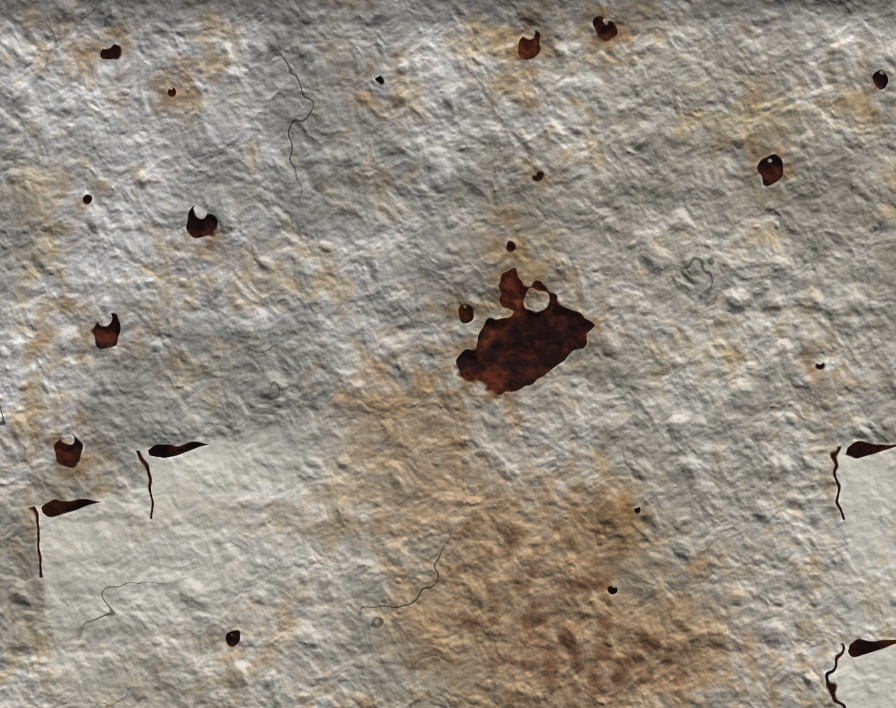
Write a WebGL 2 fragment shader that draws this texture.

```glsl
#version 300 es
precision highp float;
// Weathered, crusted grey paint with tan stains, rust holes and lifted flakes.
uniform vec2 u_resolution;
out vec4 fragColor;

vec2 hash2(vec2 c) {
  vec3 q = fract(c.xyx * vec3(0.1031, 0.1030, 0.0973));
  q += dot(q, q.yzx + 33.33);
  return fract((q.xx + q.yz) * q.zy);
}

float corner(vec2 cell, vec2 f, vec2 o) {
  return dot(hash2(cell + o + 50.0) * 2.0 - 1.0, f - o);
}

float noise(vec2 p) {
  vec2 c = floor(p), f = fract(p), s = f * f * (3.0 - 2.0 * f);
  return mix(mix(corner(c, f, vec2(0, 0)), corner(c, f, vec2(1, 0)), s.x),
             mix(corner(c, f, vec2(0, 1)), corner(c, f, vec2(1, 1)), s.x), s.y);
}

float fbm(vec2 p) {
  float sum = 0.0, amp = 0.6;
  for (int i = 0; i < 4; i++, amp *= 0.55) {
    sum += amp * noise(p);
    p = mat2(1.6, 1.2, -1.2, 1.6) * p + 7.3;
  }
  return sum;
}

// Round domes of random size in some of the cells.
float blisters(vec2 p, float scale) {
  vec2 c = floor(p * scale), f = fract(p * scale);
  float top = 0.0;
  for (int k = 0; k < 9; k++) {
    vec2 o = vec2(k % 3, k / 3) - 1.0, h = hash2(c + o + scale);
    float r = 0.42 * smoothstep(0.35, 1.1, h.x) + 0.01;
    top = max(top, r * smoothstep(r, 0.2 * r, length(o + 0.2 + 0.6 * h.yx - f)));
  }
  return top * 0.42 / scale;
}

float relief(vec2 p) {
  vec2 w = p + 0.012 * vec2(noise(p * 21.0), noise(p * 21.0 + 40.0));
  float h = 0.016 * noise(w * 12.0) + 0.011 * noise(w * 29.0 + 4.0) - 0.006 * abs(noise(w * 44.0 + 8.0));
  h += 0.0052 * noise(w * 70.0 + 9.0) + 0.0028 * noise(w * 135.0) + 0.0009 * noise(p * 230.0);
  return h + blisters(w, 17.0) + 0.8 * blisters(w + 3.7, 36.0);
}

// Distance to scattered small pits with a notch in the top.
float pits(vec2 p) {
  float d = 1.0;
  for (int k = 0; k < 9; k++) {
    vec2 cell = floor(p * 5.0) + vec2(k % 3, k / 3) - 1.0, h = hash2(cell + 17.0);
    vec2 q = p - (cell + 0.15 + 0.7 * hash2(cell + 71.0)) / 5.0;
    float r = 0.004 + 0.021 * h.x * h.x;
    float gap = max(length(q * vec2(1.0, 0.9)) - r, 0.5 * r - length(q - r * vec2(-0.1, 1.0)));
    d = min(d, h.y < 0.6 ? gap : 1.0);
  }
  return d;
}

// Distance to the large torn hole with an island of paint left in it.
float tear(vec2 p) {
  vec2 q = mat2(0.88, -0.47, 0.47, 0.88) * (p - vec2(0.742, 0.512)), s = p - vec2(0.785, 0.54);
  float island = length(p - vec2(0.757, 0.572));
  float d = min((length(q / vec2(0.092, 0.052)) - 1.0) * 0.055, island - 0.029);
  d = min(d, max(abs(s.y) - 0.032 * (1.0 - s.x / 0.06), -s.x));
  d = min(d, length((p - vec2(0.722, 0.585)) * vec2(1.3, 0.8)) - 0.022);
  return min(max(d, 0.018 - island), length(p - vec2(0.72, 0.65)) - 0.012);
}

float holes(vec2 p) {
  float ragged = 0.018 * noise(p * 24.0) + 0.011 * noise(p * 60.0);
  return min(tear(p) + ragged, pits(p) + 0.8 * ragged);
}

// x: distance to the dark gaps of lifted flakes, y: smooth sheet below them.
vec2 flakes(vec2 p) {
  vec2 result = vec2(1.0, 0.0);
  float wobble = 0.022 * noise(p * 17.0) + 0.012 * noise(p * 50.0);
  for (int i = 0; i < 4; i++) {
    float row = float(i % 2), side = float(i / 2);
    vec2 q = p + vec2(wobble, 0.5 * wobble);
    q -= vec2(0.06 + 0.15 * row * (1.0 - side) + 1.13 * side, 0.28 + 0.08 * row - 0.2 * side * (1.0 - row));
    float thick = 0.015 * smoothstep(-0.01, 0.02, q.x) * (1.0 - q.x / 0.085);
    float wedge = max(abs(q.y - 0.15 * q.x) - thick, max(-q.x, q.x - 0.085));
    float slit = max(abs(q.x + 0.012 + 0.12 * q.y) - 0.002, abs(q.y + 0.045) - 0.05);
    float inside = smoothstep(-0.014, -0.008, q.x + 0.12 * q.y) * smoothstep(0.012, 0.0, q.y - 0.15 * q.x);
    result = vec2(min(result.x, min(wedge, slit)), max(result.y, inside * exp(-dot(q, q) * 16.0)));
  }
  return result;
}

void main() {
  vec2 p = gl_FragCoord.xy / u_resolution.y, toLight = vec2(0.3, 0.95);
  float px = 1.0 / u_resolution.y;
  float broad = fbm(p * 3.5), mottle = fbm(p * 9.0 + 5.0), grain = fbm(p * 38.0);
  vec2 flake = flakes(p);
  float hole = holes(p), gap = min(hole, flake.x);
  // Grey paint, cooler towards the upper left.
  vec3 col = mix(vec3(0.53, 0.515, 0.475), vec3(0.71, 0.70, 0.675), smoothstep(-0.3, 0.3, broad + 0.7 * mottle));
  col += vec3(-0.01, 0.0, 0.025) * smoothstep(0.8, 0.1, length(p - vec2(0.2, 0.8)));
  col *= mix(vec3(1), vec3(0.91, 0.85, 0.74), smoothstep(-0.05, 0.45, mottle + 0.6 * grain));
  // Tan weathering and rusty blotches.
  vec2 low = (p - vec2(0.78, 0.1)) / vec2(0.28, 0.2), mid = (p - vec2(0.57, 0.4)) / vec2(0.14, 0.13);
  float stain = 0.95 * exp(-dot(low, low)) + 0.6 * exp(-dot(mid, mid)) + 0.6 * broad + 0.7 * mottle + 0.5 * grain;
  col = mix(col, vec3(0.56, 0.465, 0.355), 0.85 * smoothstep(0.1, 0.75, stain));
  col = mix(col, vec3(0.34, 0.23, 0.17), 0.7 * smoothstep(0.75, 1.2, stain + 0.5 * grain));
  float halo = exp(-max(hole, 0.0) * 34.0) * smoothstep(-0.35, 0.35, mottle + grain);
  col = mix(col, vec3(0.44, 0.33, 0.21), 0.8 * halo);
  // Smooth sheets, raking light and hairline cracks.
  col = mix(col, vec3(0.76, 0.75, 0.71), 0.85 * flake.y);
  float slope = (relief(p) - relief(p + toLight * 0.002)) / 0.002;
  col *= 1.0 + 0.4 * clamp(slope, -1.4, 1.0) * (1.0 - 0.6 * flake.y) + 0.12 * grain;
  float crack = abs(noise(p * 7.0 + 2.0) + 0.2 * noise(p * 40.0)) / 7.0;
  col *= 1.0 - 0.5 * smoothstep(0.001 + px, 0.0005, crack) * smoothstep(0.15, 0.35, noise(p * 4.0 + 31.0));
  col *= 1.0 - 0.3 * smoothstep(0.94, 1.0, p.y);
  col += 0.1 * smoothstep(0.007, 0.001, gap) * smoothstep(-0.1, 0.2, noise(p * 30.0));
  // Rust inside the openings, shaded by the paint edge facing the light.
  vec3 rust = mix(vec3(0.13, 0.08, 0.08), vec3(0.37, 0.18, 0.12), smoothstep(-0.3, 0.35, mottle + grain));
  rust *= mix(0.5, 1.0, smoothstep(0.004, -0.01, holes(p + toLight * 0.01)));
  col = mix(col, rust * (1.0 + 0.3 * clamp(slope, -1.0, 1.0)), smoothstep(px, -px, gap));
  fragColor = vec4(clamp(col, 0.0, 1.0), 1.0);
}
```
